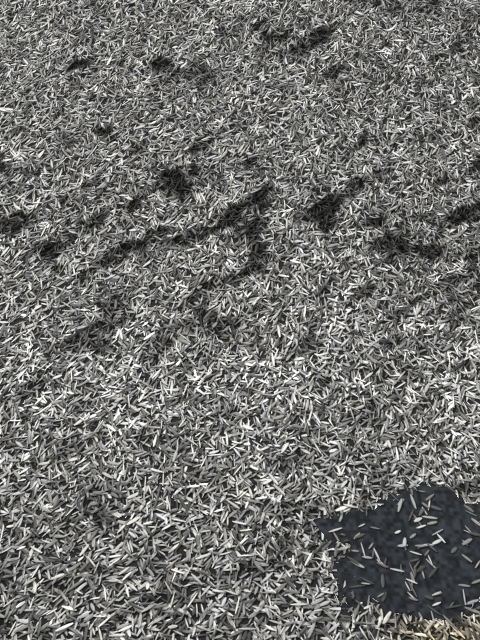
Write a WebGL 2 fragment shader that draws this texture.

```glsl
#version 300 es
precision highp float;

#define NEAR_DENSITY 55.0
#define FAR_DENSITY 105.0
#define LAYERS 6
#define CHIP_LENGTH vec2(0.32, 0.78)
#define CHIP_WIDTH vec2(0.08, 0.18)
#define CHIP_TONE vec2(0.30, 0.90)
#define GAP_TONE 0.17
#define CAST_SHADOW 0.42
#define HOLLOW_DEPTH 0.68
#define SLOPE_ANGLE 0.5
#define SOIL_COLOUR vec3(0.20, 0.21, 0.225)
#define SOIL_CHIPS 0.10

uniform vec2 u_resolution;
out vec4 fragColor;

// Integer hash giving three values from 0 to 1
vec3 hash(ivec3 cell) {
    uvec3 v = uvec3(cell) * 1664525u + 1013904223u;
    v.x += v.y * v.z; v.y += v.z * v.x; v.z += v.x * v.y;
    v ^= v >> 16u;
    v.x += v.y * v.z; v.y += v.z * v.x; v.z += v.x * v.y;
    return vec3(v) / float(0xffffffffu);
}

float noise(vec2 p) {
    ivec2 i = ivec2(floor(p));
    vec2 f = fract(p);
    f = f * f * (3.0 - 2.0 * f);
    float a = hash(ivec3(i, 99)).x;
    float b = hash(ivec3(i + ivec2(1, 0), 99)).x;
    float c = hash(ivec3(i + ivec2(0, 1), 99)).x;
    float d = hash(ivec3(i + ivec2(1, 1), 99)).x;
    return mix(mix(a, b, f.x), mix(c, d, f.x), f.y);
}

float fbm(vec2 p) {
    float sum = 0.0, weight = 0.53;
    for (int i = 0; i < 4; i++) {
        sum += weight * noise(p);
        p = mat2(1.6, 1.2, -1.2, 1.6) * p + 7.3;
        weight *= 0.5;
    }
    return sum;
}

vec2 rotate(vec2 p, float angle) {
    float c = cos(angle), s = sin(angle);
    return vec2(c * p.x + s * p.y, c * p.y - s * p.x);
}

// Distance to a splinter that narrows towards both ends
float splinter(vec2 q, vec2 halfSize) {
    float along = min(abs(q.x) / halfSize.x, 1.0);
    return max(abs(q.x) - halfSize.x, abs(q.y) - halfSize.y * (1.0 - 0.55 * along * along));
}

// Paints one layer of scattered chips over the colour
vec3 chipLayer(vec3 colour, vec2 grid, int layer, float soft, float keep) {
    vec2 p = grid + float(layer) * vec2(0.37, 0.61);
    ivec2 home = ivec2(floor(p));
    for (int y = -1; y <= 1; y++)
    for (int x = -1; x <= 1; x++) {
        ivec2 cell = home + ivec2(x, y);
        vec3 place = hash(ivec3(cell, layer));
        vec3 form = hash(ivec3(cell, layer + 40));
        if (place.z > keep) continue;
        vec2 local = p - vec2(cell) - place.xy;
        float angle = 0.7 + (form.x + fract(form.y * 17.0) - 1.0) * 2.6;
        vec2 q = rotate(local, angle);
        vec2 size = vec2(mix(CHIP_LENGTH.x, CHIP_LENGTH.y, form.y),
                         mix(CHIP_WIDTH.x, CHIP_WIDTH.y, form.z * form.z));
        float shade = splinter(rotate(local + vec2(-0.06, 0.10), angle), size);
        colour *= 1.0 - CAST_SHADOW * smoothstep(0.14, -0.10, shade);
        float tone = mix(CHIP_TONE.x, CHIP_TONE.y, fract(form.z * 31.0));
        tone += 0.07 * clamp(q.y / size.y, -1.0, 1.0) * sign(cos(angle));
        vec3 wood = tone * mix(vec3(0.99, 1.0, 1.005), vec3(1.015, 1.0, 0.955), form.x);
        colour = mix(colour, wood, smoothstep(soft, -soft, splinter(q, size)));
    }
    return colour;
}

void main() {
    vec2 p = gl_FragCoord.xy / u_resolution.y;
    float centre = 0.5 * u_resolution.x / u_resolution.y;

    // Chips shrink up the slope
    float density = mix(NEAR_DENSITY, FAR_DENSITY, p.y);
    vec2 grid = vec2((p.x - centre) * density,
                     p.y * mix(NEAR_DENSITY, FAR_DENSITY, 0.5 * p.y)) + 200.0;
    float soft = max(0.75 / u_resolution.y, 0.0014) * density;

    // Bare damp soil near the lower right
    vec2 fromSoil = rotate(p - vec2(2.0 * centre - 0.085, 0.135), 0.15) / vec2(0.165, 0.098);
    float edge = length(fromSoil) - 1.0 + 0.9 * (fbm(p * 22.0) - 0.5);
    float soil = smoothstep(0.10, -0.10, edge);

    // Stacked chips
    float grain = noise(grid * 2.7);
    vec3 colour = mix(vec3(GAP_TONE), SOIL_COLOUR * (0.7 + 0.6 * grain), soil);
    float keep = mix(1.0, SOIL_CHIPS, soil);
    for (int layer = 0; layer < LAYERS; layer++)
        colour = chipLayer(colour, grid, layer, soft, keep);

    // Hollows lie along the slope and deepen towards the top
    vec2 slope = rotate(p, SLOPE_ANGLE);
    float clumps = fbm(slope * vec2(17.0, 34.0) + 50.0);
    float ridge = exp(-pow((p.y - 0.66 - 0.1 * (p.x - centre)) / 0.07, 2.0));
    float depth = HOLLOW_DEPTH * mix(0.45, 1.0, smoothstep(0.35, 0.7, p.y));
    float hollow = depth * smoothstep(0.56, 0.78, clumps + 0.05 * ridge);
    float tufts = mix(0.80, 1.28, fbm(slope * vec2(45.0, 70.0) + 90.0));
    float glow = 1.06 + 0.13 * exp(-pow((p.y - 0.42) / 0.16, 2.0));
    colour *= mix((1.0 - hollow) * tufts * glow, 1.0, soil);

    // Dry, warmer chips in the lower corner
    float dry = smoothstep(0.06, 0.0, p.y) * smoothstep(0.18, 0.08, 2.0 * centre - p.x);
    colour *= mix(vec3(1.0), vec3(1.14, 1.08, 0.95), dry * (1.0 - soil));
    fragColor = vec4(clamp(colour, 0.0, 1.0), 1.0);
}
```
